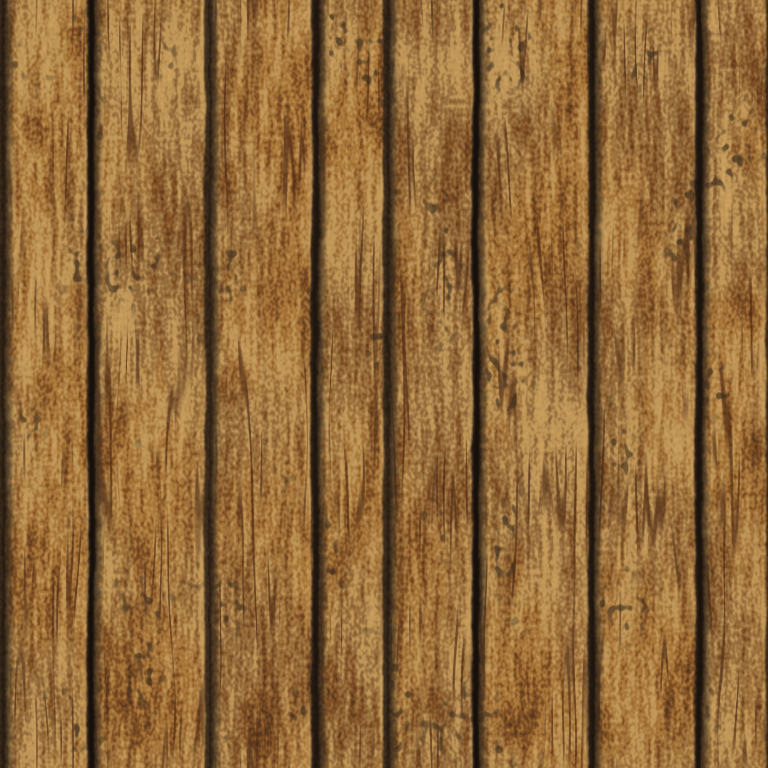
Write a WebGL 2 fragment shader that draws this texture.

```glsl
#version 300 es
precision highp float;
// Weathered vertical wood planks with dark uneven gaps, tiling on both axes.

#define PLANKS 8
#define GAP_HALF 0.0062
#define SEAM_WOBBLE 0.0022
#define BASE_TONE 0.65
#define STAIN 0.24
#define FIBER 0.27
#define FINE_FIBER 0.28
#define SPECKLE 0.27
#define CRACKS 0.65
#define RIM_LIGHT 0.5

uniform vec2 u_resolution;
out vec4 fragColor;

// Seam position across the tile, and darkness of its gap
const vec2 SEAMS[PLANKS] = vec2[](
  vec2(0.003, 0.80), vec2(0.119, 1.00), vec2(0.272, 0.72), vec2(0.411, 0.92),
  vec2(0.504, 0.76), vec2(0.620, 1.00), vec2(0.771, 0.92), vec2(0.911, 0.96));

const vec3 GAP_BLACK = vec3(0.09, 0.06, 0.04);
const vec3 GAP_BROWN = vec3(0.23, 0.17, 0.11);
const vec3 DARK_BROWN = vec3(0.34, 0.22, 0.12);
const vec3 RUST = vec3(0.50, 0.31, 0.14);
const vec3 TAN = vec3(0.59, 0.43, 0.24);
const vec3 AMBER = vec3(0.66, 0.46, 0.22);
const vec3 STRAW = vec3(0.74, 0.58, 0.34);
const vec3 CRACK_RED = vec3(0.29, 0.15, 0.07);

float hash(vec2 cell, float seed) {
  uvec3 v = uvec3(cell, seed) * 1664525u + 1013904223u;
  v.x += v.y * v.z; v.y += v.z * v.x; v.z += v.x * v.y;
  v ^= v >> 16u;
  v.x += v.y * v.z;
  return float(v.x >> 8u) / 16777216.0;
}

float cornerSlope(vec2 cell, vec2 offset, vec2 period, float seed) {
  float angle = 6.28318 * hash(mod(cell, period), seed);
  return dot(vec2(cos(angle), sin(angle)), offset);
}

// Gradient noise wrapping after a whole number of cells, about -1 to 1
float noise(vec2 uv, vec2 period, float seed) {
  vec2 p = uv * period, c = floor(p), f = p - c;
  vec2 s = f * f * f * (f * (f * 6.0 - 15.0) + 10.0);
  vec2 e = vec2(1.0, 0.0);
  float low = mix(cornerSlope(c, f, period, seed),
                  cornerSlope(c + e.xy, f - e.xy, period, seed), s.x);
  float high = mix(cornerSlope(c + e.yx, f - e.yx, period, seed),
                   cornerSlope(c + e.xx, f - e.xx, period, seed), s.x);
  return 1.4 * mix(low, high, s.y);
}

vec3 woodColor(float tone, float warmth) {
  vec3 color = mix(DARK_BROWN, RUST, smoothstep(0.08, 0.35, tone));
  color = mix(color, mix(TAN, AMBER, warmth), smoothstep(0.33, 0.60, tone));
  color = mix(color, STRAW, smoothstep(0.58, 0.88, tone));
  return color * (1.0 + 0.22 * max(tone - 0.85, 0.0));
}

void main() {
  vec2 uv = gl_FragCoord.xy / u_resolution;
  float rough = noise(uv, vec2(60.0, 90.0), 3.0);

  // Find the seams on both sides of this plank
  float x = uv.x + SEAM_WOBBLE * noise(uv, vec2(8.0, 5.0), 1.0)
          + 0.0011 * noise(uv, vec2(30.0, 26.0), 2.0) + 0.0006 * rough;
  float toLeft = 1.0, toRight = 1.0, leftDepth = 1.0, rightDepth = 1.0, plank = 0.0;
  for (int i = 0; i < PLANKS; i++) {
    float a = fract(x - SEAMS[i].x), b = fract(SEAMS[i].x - x);
    if (a < toLeft) { toLeft = a; leftDepth = SEAMS[i].y; plank = float(i); }
    if (b < toRight) { toRight = b; rightDepth = SEAMS[i].y; }
  }
  float seed = 16.0 + 16.0 * plank;

  // Grain: broad stains, long fibers and fine speckle
  vec2 bent = uv + vec2(0.004 * noise(uv, vec2(7.0, 6.0), seed), 0.0);
  float broad = noise(uv, vec2(9.0, 5.0), seed + 1.0);
  float fiber = noise(bent, vec2(80.0, 6.0), seed + 2.0);
  float fine = noise(bent, vec2(170.0, 18.0), seed + 3.0);
  float speckle = noise(uv, vec2(230.0, 170.0), 4.0) + 0.5 * noise(uv, vec2(110.0, 80.0), 5.0);
  float tone = BASE_TONE + 0.05 * (hash(vec2(plank, 7.0), 9.0) - 0.5)
             + STAIN * broad + FIBER * fiber + FINE_FIBER * fine + SPECKLE * speckle;

  // Rusty worn blotches with ragged, fibrous edges
  float blotch = noise(bent, vec2(22.0, 9.0), seed + 4.0) + 0.35 * fiber + 0.25 * fine;
  tone -= 0.32 * smoothstep(0.30, 0.75, blotch);
  float warmth = smoothstep(-0.45, 0.45, noise(uv, vec2(6.0, 4.0), seed + 5.0) + 0.4 * fiber);
  vec3 color = woodColor(tone, warmth);

  // Thin cracks along the grain, broken into patches
  float crackLine = abs(noise(bent, vec2(64.0, 3.0), seed + 6.0));
  float crackPatch = smoothstep(0.0, 0.4, noise(uv, vec2(26.0, 7.0), seed + 7.0) + 0.2 * fine);
  float crack = (1.0 - smoothstep(0.03, 0.16, crackLine)) * crackPatch;
  color = mix(color, CRACK_RED, CRACKS * crack);

  // Small dark nicks, gathered in a few bruised areas
  float bruise = smoothstep(0.1, 0.55, noise(uv, vec2(13.0, 7.0), seed + 8.0));
  float nick = smoothstep(0.15, 0.6, noise(uv, vec2(95.0, 65.0), seed + 9.0) + 0.3 * rough);
  color = mix(color, GAP_BROWN, 0.65 * bruise * nick);

  // Pale right edge and shaded left edge of each plank
  float rim = 1.0 - smoothstep(0.0085, 0.0155, toRight);
  color = mix(color, STRAW * 1.06, RIM_LIGHT * rim * smoothstep(-0.4, 0.5, broad + fiber));
  float shade = 1.0 - smoothstep(0.006, 0.017, toLeft + 0.002 * rough);
  color = mix(color, GAP_BROWN, 0.75 * shade);

  // Gap with a black core that opens and closes along its length
  float nearest = min(toLeft, toRight);
  float depth = toLeft < toRight ? leftDepth : rightDepth;
  float opening = GAP_HALF * (0.92 + 0.3 * noise(uv, vec2(8.0, 11.0), 6.0));
  float soft = max(0.0022, 1.2 / u_resolution.x);
  float gap = 1.0 - smoothstep(opening - soft, opening + soft, nearest);
  float core = 1.0 - smoothstep(0.2 * opening, opening, nearest);
  vec3 gapColor = mix(GAP_BROWN * (1.0 + 0.3 * speckle), GAP_BLACK, core * depth * depth);
  color = mix(color, gapColor, gap * (0.55 + 0.45 * depth));

  fragColor = vec4(clamp(color, 0.0, 1.0), 1.0);
}
```
